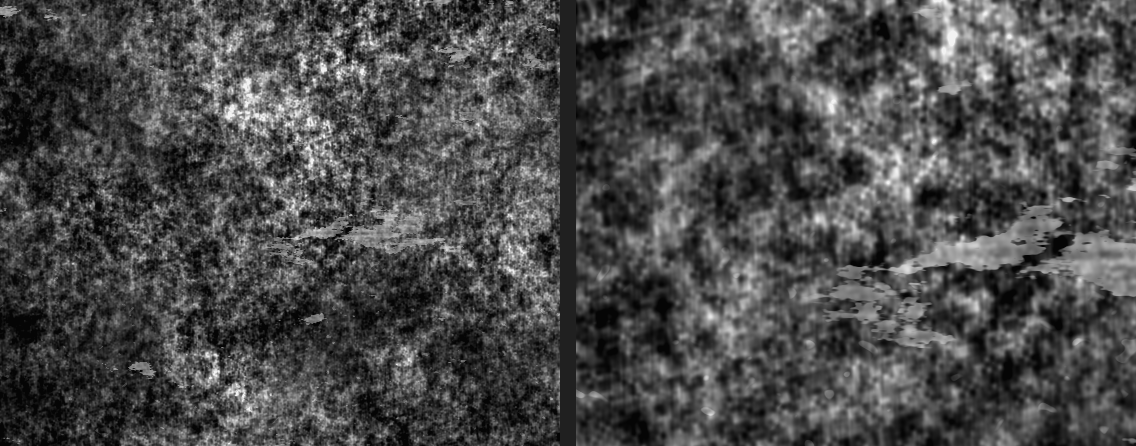
Left, the full canvas; right, a detail of the centre.
Give the GLSL for this texture, as a Shadertoy shader.

```glsl
#define BASE_TONE 0.222
#define CONTRAST 0.150
#define SKEW 0.019
#define BROAD_AMOUNT 0.40
#define PATCH_AMOUNT 0.42
#define GRAIN_AMOUNT 0.69
#define STREAK_AMOUNT 0.20
#define FLAKE_AMOUNT 1.10
#define CHIP_TONE 0.62
#define CHIP_CUTOFF 2.10

float hash(ivec2 cell) {
    uvec2 q = uvec2(cell) * uvec2(1597334673u, 3812015801u);
    uint h = (q.x ^ q.y) * 1597334673u;
    h = (h ^ (h >> 15)) * 2246822519u;
    h ^= h >> 13;
    return float(h >> 8) / 16777216.0;
}

float valueNoise(vec2 p) {
    ivec2 cell = ivec2(floor(p));
    vec2 f = fract(p);
    f = f * f * (3.0 - 2.0 * f);
    float low = mix(hash(cell), hash(cell + ivec2(1, 0)), f.x);
    float high = mix(hash(cell + ivec2(0, 1)), hash(cell + ivec2(1, 1)), f.x);
    return mix(low, high, f.y);
}

// Layered noise scaled to zero mean and unit deviation
float cloud(vec2 p, int octaves, float gain) {
    const mat2 turn = mat2(1.68, 1.26, -1.26, 1.68);
    float sum = 0.0, power = 0.0, weight = 1.0;
    for (int i = 0; i < octaves; i++) {
        sum += weight * (valueNoise(p) - 0.5);
        power += weight * weight;
        weight *= gain;
        p = turn * p + 17.3;
    }
    return sum / (0.2144 * sqrt(power));
}

float pool(vec2 p, vec2 centre, vec2 radius) {
    vec2 d = (p - centre) / radius;
    return exp(-dot(d, d));
}

// Broad worn and stained zones of the wall
float wear(vec2 p) {
    float light = 0.9 * pool(p, vec2(0.53, 0.82), vec2(0.25, 0.14))
                + 0.7 * pool(p, vec2(0.99, 0.82), vec2(0.30, 0.18))
                + 0.35 * pool(p, vec2(0.64, 0.40), vec2(0.20, 0.40))
                + 0.7 * pool(p, vec2(0.26, 0.55), vec2(0.12, 0.12));
    float stain = 1.0 * pool(p, vec2(0.10, 0.08), vec2(0.32, 0.18))
                + 0.6 * pool(p, vec2(0.08, 0.82), vec2(0.25, 0.20))
                + 0.5 * pool(p, vec2(1.08, 0.28), vec2(0.25, 0.18))
                + 0.5 * pool(p, vec2(0.35, 0.32), vec2(0.16, 0.18));
    return light - stain;
}

void mainImage(out vec4 fragColor, in vec2 fragCoord) {
    vec2 p = fragCoord / iResolution.y;
    vec2 warped = p + 0.025 * vec2(cloud(p * 9.0 + 3.0, 3, 0.6),
                                   cloud(p * 9.0 + 61.0, 3, 0.6));

    // Stains, mottling and grit
    float broad = cloud(warped * vec2(3.0, 4.2) + 20.0, 3, 0.6);
    float mottle = cloud(warped * 11.0 + 40.0, 4, 0.75);
    float grain = cloud(p * 54.0 + 80.0, 3, 0.95);
    float streak = cloud(p * vec2(190.0, 24.0) + 130.0, 2, 0.7);
    float roughness = 1.0 + 0.18 * cloud(p * 4.0 + 200.0, 2, 0.6);
    float level = wear(warped) + BROAD_AMOUNT * broad + PATCH_AMOUNT * mottle
                + roughness * (GRAIN_AMOUNT * grain + STREAK_AMOUNT * streak);

    // Small pale flakes, denser towards the bottom
    float flake = cloud(p * vec2(64.0, 78.0) + 300.0, 2, 0.8);
    level += FLAKE_AMOUNT * smoothstep(1.9, 2.4, flake)
           * smoothstep(0.9, 0.2, p.y);
    level = max(level, -3.0);
    float tone = BASE_TONE + CONTRAST * level + SKEW * level * level;

    // Ragged horizontal chips, mostly on the right
    float chipField = cloud(p * vec2(6.0, 15.0) + 400.0, 6, 0.68)
                    + 0.5 * smoothstep(0.7, 1.25, p.x);
    float chip = smoothstep(CHIP_CUTOFF, CHIP_CUTOFF + 0.35, chipField);
    float brushed = cloud(p * vec2(18.0, 130.0) + 500.0, 2, 0.7);
    float chipTone = CHIP_TONE + 0.06 * brushed + 0.05 * grain;
    tone = mix(tone, chipTone, 0.8 * chip);

    fragColor = vec4(vec3(clamp(tone, 0.02, 0.95)), 1.0);
}
```
